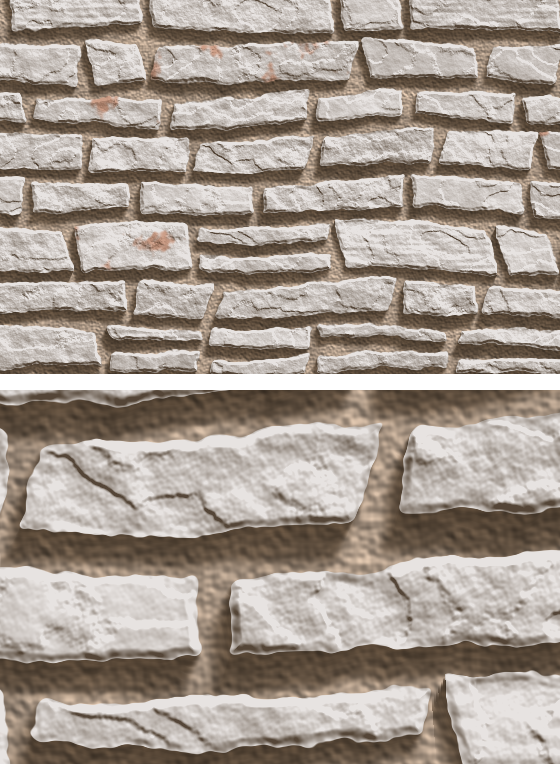
Top, the full canvas; bottom, a detail of the centre.
Give the GLSL for this texture, as a WebGL 2 fragment shader.

```glsl
#version 300 es
precision highp float;

// Dry, pale split-face stones in irregular courses, set in sandy mortar.
// Jittered rows and columns hold one skewed rounded box each; a relief field
// is lit by raking light from the upper right, which also casts joint shadows.

#define COURSE 0.133        // mean course height
#define PITCH 0.35          // mean stone length
#define WANDER 0.045        // waviness of the courses
#define SPLIT_SHARE 0.24    // share of tall cells holding two thin stones
#define BEVEL 0.009         // width of the worn stone edge
#define ROUGHNESS 0.011     // depth of the face texture
#define LEDGE 0.0045        // depth of the chipped steps
#define SHADOW_LENGTH 0.034
#define FACE_TONE 0.83      // brightness of a flat stone face
#define RELIEF_GAIN 0.58    // strength of the raking light

uniform vec2 u_resolution;
out vec4 fragColor;

const vec2 TO_LIGHT = vec2(0.42, 0.91);
const vec3 DARK = vec3(0.30, 0.24, 0.18);
const vec3 PALE = vec3(0.89, 0.872, 0.862);
const vec3 SAND = vec3(0.65, 0.575, 0.505);
const vec3 RUST = vec3(0.74, 0.50, 0.38);

vec2 hash2(vec2 p) {
    vec3 q = fract(p.xyx * vec3(0.1031, 0.1030, 0.0973));
    q += dot(q, q.yzx + 33.33);
    return fract((q.xx + q.yz) * q.zy);
}

float cornerSlope(vec2 cell, vec2 f, vec2 corner) {
    return dot(hash2(cell + corner) * 2.0 - 1.0, f - corner);
}

// Gradient noise, roughly -0.7 to 0.7
float noise(vec2 p) {
    vec2 i = floor(p), f = p - i;
    vec2 u = f * f * f * (f * (f * 6.0 - 15.0) + 10.0);
    return mix(mix(cornerSlope(i, f, vec2(0, 0)), cornerSlope(i, f, vec2(1, 0)), u.x),
               mix(cornerSlope(i, f, vec2(0, 1)), cornerSlope(i, f, vec2(1, 1)), u.x), u.y);
}

float fbm(vec2 p) {
    float sum = 0.0, amp = 1.0;
    for (int i = 0; i < 5; i++) {
        sum += amp * noise(p);
        p = mat2(1.6, 1.2, -1.2, 1.6) * p + 5.3;
        amp *= 0.5;
    }
    return sum;
}

float border(float k, float seed, float jitter) {
    return k + jitter * (hash2(vec2(k + 40.0, seed)).x * 2.0 - 1.0);
}

// Index, lower and upper border of the jittered interval around v
vec3 span(float v, float seed, float jitter) {
    float k = floor(v);
    if (v < border(k, seed, jitter)) k -= 1.0;
    else if (v >= border(k + 1.0, seed, jitter)) k += 1.0;
    return vec3(k, border(k, seed, jitter), border(k + 1.0, seed, jitter));
}

// Signed distance to the stone of this cell, and the stone's id
vec3 stone(vec2 p) {
    vec2 w = p + WANDER * vec2(0.5 * noise(p * 2.6 + 9.0), noise(p * 2.3));
    vec3 row = span(w.y / COURSE, 7.0, 0.24);
    float seed = row.x + 61.0;
    w.x += PITCH * hash2(vec2(seed, 3.0)).y;
    vec3 col = span(w.x / PITCH, seed, 0.32);
    vec2 id = vec2(col.x + 20.0, seed);
    vec2 pick = hash2(id + 90.0);
    if (row.z - row.y > 1.05 && pick.x < SPLIT_SHARE) {
        float cut = mix(row.y, row.z, 0.40 + 0.2 * pick.y);
        if (w.y / COURSE < cut) row.z = cut;
        else { row.y = cut; id.y += 150.0; }
    }
    vec2 lo = vec2(col.y * PITCH, row.y * COURSE);
    vec2 hi = vec2(col.z * PITCH, row.z * COURSE);
    vec2 skew = hash2(id + 31.0) - 0.5, gap = hash2(id + 57.0);
    vec2 size = max((hi - lo) * 0.5 - vec2(0.010, 0.0115) - 0.007 * gap, 0.012);
    vec2 q = w - (lo + hi) * 0.5;
    q += vec2(0.6 * skew.x * q.y, 0.09 * skew.y * q.x);
    size.y *= 1.0 - 0.28 * gap.x * clamp(0.5 + 0.5 * q.x / size.x * sign(skew.x), 0.0, 1.0);
    vec2 e = abs(q) - size + 0.007;
    float d = length(max(e, 0.0)) + min(max(e.x, e.y), 0.0) - 0.007;
    d += 0.012 * noise(p * 14.0) + 0.006 * noise(p * 37.0) + 0.003 * noise(p * 85.0);
    return vec3(d, id);
}

// Height of the wall: chipped, partly layered faces above sandy joints
float relief(vec2 p) {
    vec3 s = stone(p);
    vec2 q = p + s.yz * 3.7, kind = hash2(s.yz + 11.0);
    float rough = fbm(q * 15.0);
    float chip = noise(q * vec2(7.0, 10.0)) + 0.18 * rough;
    float face = 0.005 + ROUGHNESS * rough * (0.5 + 0.8 * kind.x);
    face += LEDGE * (smoothstep(0.02, 0.09, chip) - smoothstep(0.20, 0.25, -chip));
    face += 0.004 * step(0.82, kind.y) * noise(q * vec2(9.0, 75.0));
    float grit = 0.0028 * noise(p * 130.0) + 0.003 * noise(p * 60.0);
    return mix(grit, face, smoothstep(0.0, BEVEL, -s.x));
}

// Cover of the joint by the shadow of stones toward the light
float castShadow(vec2 p) {
    float reach = SHADOW_LENGTH * (1.0 + 0.7 * noise(p * 5.0)), shade = 0.0;
    for (int i = 1; i <= 6; i++) {
        float t = float(i) / 6.0;
        float blur = 0.002 + 0.007 * t;
        float cover = smoothstep(blur, -blur, stone(p + TO_LIGHT * reach * t).x);
        shade = max(shade, cover * (1.0 - 0.22 * t));
    }
    return shade;
}

void main() {
    vec2 p = gl_FragCoord.xy / u_resolution.y;
    vec3 s = stone(p);

    // Slope along the light: positive faces away from it
    float eps = 0.0013;
    float slope = (relief(p + TO_LIGHT * eps) - relief(p - TO_LIGHT * eps)) / (2.0 * eps);

    // Stone faces, with a few rusty stains
    vec2 kind = hash2(s.yz + 73.0);
    float tone = FACE_TONE + 0.14 * (kind.x - 0.5) + 0.12 * noise(p * 9.0) - RELIEF_GAIN * slope;
    vec3 face = mix(DARK, PALE, clamp(tone, 0.05, 1.03));
    float stain = step(0.93, kind.y) * smoothstep(0.2, 0.5, noise(p * 13.0) + 0.35 * noise(p * 60.0));
    face *= mix(vec3(1.0), RUST / PALE.r, 0.7 * stain);

    // Mortar, lit or in shadow
    float grain = 1.0 + 0.2 * noise(p * 14.0);
    vec3 lit = SAND * grain * clamp(1.0 - 0.6 * slope, 0.5, 1.3);
    vec3 dim = DARK * grain * clamp(1.0 - 0.45 * slope, 0.7, 1.3);
    vec3 joint = mix(lit, dim, castShadow(p));

    float edge = 0.7 / u_resolution.y;
    fragColor = vec4(mix(joint, face, smoothstep(edge, -edge, s.x)), 1.0);
}
```
